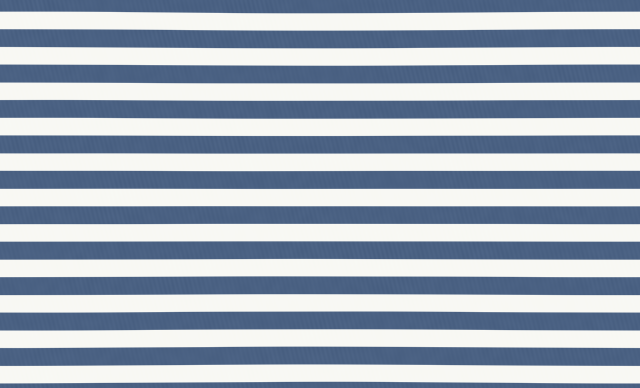
Write a Shadertoy shader that draws this pattern.

```glsl
// Woven cloth with eleven horizontal blue bands on off-white, bands and gaps equally wide.
// Bands come from a repeated distance, bowed slightly toward the middle of the cloth;
// faint ribs and wrapped gradient noise give the weave. Every term is periodic, so it tiles.

#define BANDS 11.0                       // bands down the canvas
#define BAND_SHARE 0.505                 // band height as a share of one repeat
#define BAND_PHASE 0.1                   // centre of first band below the top, in repeats
#define BOW 0.0022                       // bowing at top and bottom, in canvas heights
#define WOBBLE 0.0008                    // unevenness of the band edges
#define EDGE_SOFT 1.15                   // edge blur in output samples
#define RIBS vec2(144.0, 22.0)           // thread ribs across and down
#define RIB_DEPTH 0.010
#define SHADE_DEPTH 0.012
#define BLUE vec3(0.290, 0.380, 0.512)
#define WHITE vec3(0.972, 0.973, 0.955)

const float TAU = 6.2831853;

vec2 gradientAt(vec2 cell, vec2 period) {
    cell = mod(cell, period);
    float h = fract(sin(dot(cell, vec2(127.1, 311.7))) * 4375.85);
    return vec2(cos(TAU * h), sin(TAU * h));
}

// Gradient noise that wraps after a whole number of cells.
float wrappedNoise(vec2 uv, vec2 period) {
    vec2 p = uv * period;
    vec2 i = floor(p), f = p - i;
    vec2 w = f * f * f * (f * (f * 6.0 - 15.0) + 10.0);
    vec2 e = vec2(0.0, 1.0);
    float a = dot(gradientAt(i, period), f);
    float b = dot(gradientAt(i + e.yx, period), f - e.yx);
    float c = dot(gradientAt(i + e.xy, period), f - e.xy);
    float d = dot(gradientAt(i + e.yy, period), f - e.yy);
    return mix(mix(a, b, w.x), mix(c, d, w.x), w.y);
}

// Vertical drift of the cloth; the bow fades out inside the band that spans the seam.
float clothDrift(vec2 uv) {
    float fade = smoothstep(0.0, 0.012, min(uv.y, 1.0 - uv.y));
    float bow = BOW * cos(TAU * uv.x) * (2.0 * uv.y - 1.0) * fade;
    return bow + WOBBLE * wrappedNoise(uv, vec2(4.0, 11.0));
}

// Coverage of the blue bands, from 0 to 1.
float bandMask(vec2 uv) {
    float down = 1.0 - uv.y + clothDrift(uv);
    float fromCentre = abs(fract(down * BANDS - BAND_PHASE + 0.5) - 0.5);
    float soft = EDGE_SOFT * BANDS / iResolution.y;
    return clamp((0.5 * BAND_SHARE - fromCentre) / soft + 0.5, 0.0, 1.0);
}

// Fine slanted ribs, stronger in some patches than in others.
float weave(vec2 uv) {
    float patches = 0.6 + 0.8 * wrappedNoise(uv, vec2(9.0, 7.0));
    float ribs = sin(TAU * dot(uv, RIBS)) * RIB_DEPTH * patches;
    return ribs + SHADE_DEPTH * wrappedNoise(uv, vec2(60.0, 33.0));
}

void mainImage(out vec4 fragColor, in vec2 fragCoord) {
    vec2 uv = fragCoord / iResolution.xy;
    float band = bandMask(uv);
    vec3 color = mix(WHITE, BLUE, band);

    // The weave shows on the blue and barely on the white.
    color += weave(uv) * mix(0.15, 1.0, band);
    fragColor = vec4(color, 1.0);
}
```
